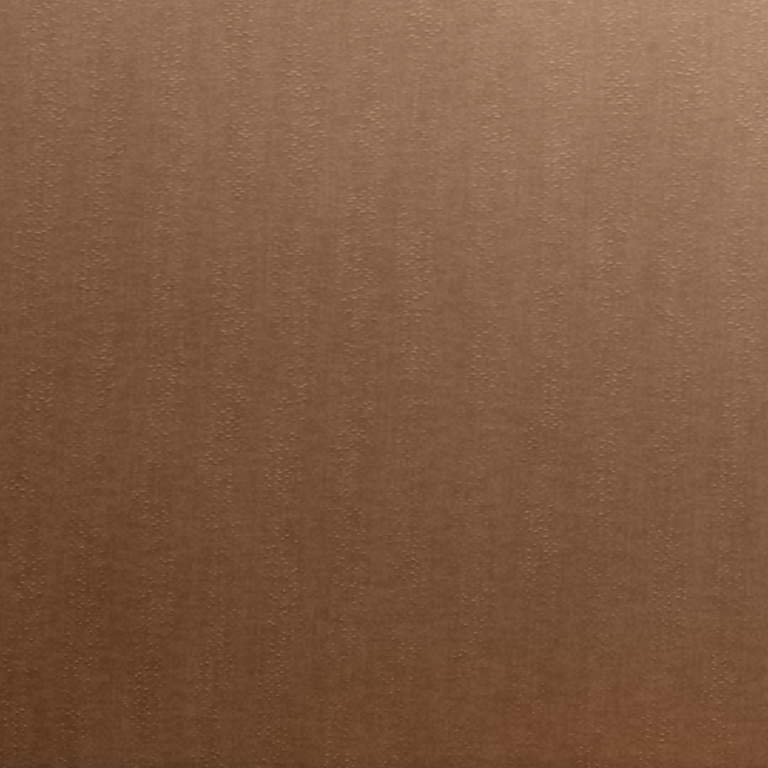
A three.js fragment shader for this texture:

```glsl
varying vec2 vUv;

#define DARK_BROWN vec3(0.383, 0.250, 0.154)
#define PALE_TAN vec3(0.652, 0.522, 0.420)
#define RUST_TINT vec3(0.024, -0.003, -0.012)
#define COLUMNS 12.0
#define COLUMN_LEAN 0.045
#define STITCH_GRID vec2(76.0, 112.0)
#define STITCH_GAIN 0.115
#define THREAD_GAIN 0.020
#define GRAIN_GAIN 0.040

float hash(vec2 p) {
  vec3 q = fract(vec3(p.xyx) * 0.1031);
  q += dot(q, q.yzx + 33.33);
  return fract((q.x + q.y) * q.z);
}

float valueNoise(vec2 p) {
  vec2 cell = floor(p);
  vec2 f = fract(p);
  f = f * f * (3.0 - 2.0 * f);
  float low = mix(hash(cell), hash(cell + vec2(1.0, 0.0)), f.x);
  float high = mix(hash(cell + vec2(0.0, 1.0)), hash(cell + 1.0), f.x);
  return mix(low, high, f.y);
}

// Diagonal sheen, brightest at the upper right
float sheen(vec2 p) {
  float light = -0.05 + 0.29 * p.x + pow(p.y, 1.6) * (0.66 + 0.18 * p.x);
  return light + 0.07 * (valueNoise(p * vec2(7.0, 5.0)) - 0.5);
}

// Leaning columns, each broken into clumps of stitches
float columnMask(vec2 p) {
  float x = p.x * COLUMNS + 0.08 * sin(p.y * 21.0);
  float id = floor(x);
  float center = 0.5 + 0.14 * (hash(vec2(id, 4.0)) - 0.5);
  float band = 1.0 - smoothstep(0.16, 0.4, abs(fract(x) - center));
  float clump = valueNoise(vec2(id * 7.3, p.y * 24.0));
  return band * mix(0.4, 1.0, smoothstep(0.2, 0.65, clump));
}

// One raised stitch per cell: lit ridge above, faint shadow below
float stitches(vec2 p, float seed, float reach) {
  vec2 g = p * STITCH_GRID + seed * vec2(0.37, 0.5);
  g.y += 0.13 * sin(g.x * 1.3 + seed) + 0.12 * sin(g.x * 0.73 + g.y * 0.21);
  vec2 cell = floor(g);
  vec2 key = cell + seed * 57.0;
  vec2 d = fract(g) - 0.5;
  d.x -= 0.24 * (hash(key) - 0.5);
  d.y -= 0.16 * (hash(key + 19.0) - 0.5);
  float halfLength = reach * mix(0.6, 1.2, hash(key + 41.0));
  float along = exp(-pow(abs(d.x) / halfLength, 2.0));
  along *= 1.0 - smoothstep(0.28, 0.38, abs(d.x));
  float ridge = exp(-pow(abs(d.y - 0.04) / 0.16, 2.0));
  float shadow = exp(-pow(abs(d.y + 0.26) / 0.15, 2.0));
  float strength = hash(key + 73.0);
  return along * pow(strength, 1.6) * (ridge - 0.45 * shadow);
}

// Fine upright threads crossed by shorter horizontal ones
float weave(vec2 p) {
  float upright = valueNoise(p * vec2(210.0, 16.0)) - 0.5;
  float broad = valueNoise(p * vec2(44.0, 9.0)) - 0.5;
  float crossing = valueNoise(p * vec2(60.0, 210.0)) - 0.5;
  return 0.9 * upright + 0.6 * broad + 1.5 * crossing;
}

void main() {
  vec2 leaned = vec2(vUv.x - COLUMN_LEAN * (vUv.y - 0.5), vUv.y);
  vec3 color = mix(DARK_BROWN, PALE_TAN, sheen(vUv));

  // Warm patches along the lower right
  float warmth = (1.0 - smoothstep(0.0, 0.28, vUv.y)) * smoothstep(0.1, 0.9, vUv.x);
  color += RUST_TINT * warmth * (0.7 + 0.6 * valueNoise(vUv * 11.0 + 3.0));

  // Dots near the bottom stretch into dashes near the top
  float reach = mix(0.16, 0.36, smoothstep(0.1, 0.85, vUv.y));
  float relief = stitches(leaned, 1.0, reach) + stitches(leaned, 2.0, reach);
  float mask = columnMask(leaned);
  float spread = mix(0.1, 0.35, vUv.y);
  float gain = STITCH_GAIN * mix(1.2, 1.0, vUv.y);
  color += vec3(1.0, 0.94, 0.82) * gain * relief * mix(spread, 1.0, mask);

  // Woven ground and grain
  color += THREAD_GAIN * weave(leaned);
  color += GRAIN_GAIN * (valueNoise(vUv * 270.0) - 0.5);
  color *= 0.94 + 0.06 * smoothstep(0.0, 0.02, vUv.y);

  gl_FragColor = vec4(color, 1.0);
}
```
